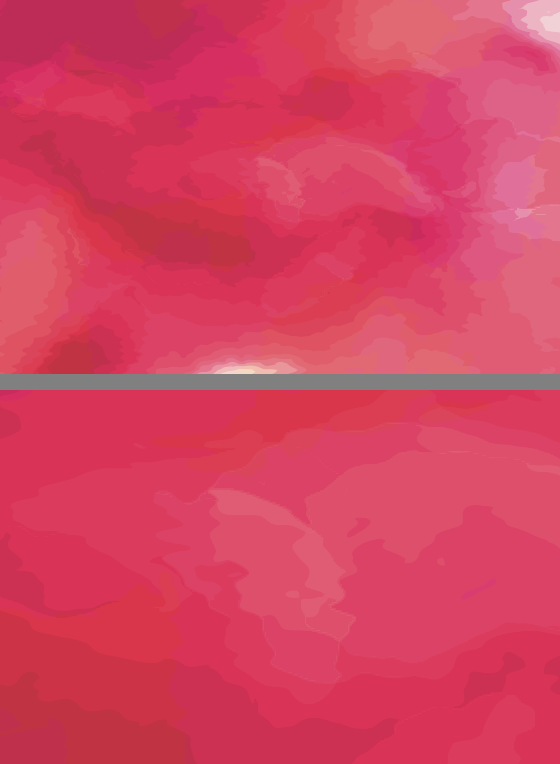
Top, the full canvas; bottom, a detail of the centre.
Write a Shadertoy shader that draws this background.

```glsl
// Layered crimson and pink watercolour washes with flat tones and ragged edges.

const int LEVELS = 12;
const int WASHES = 34;

float hash(vec2 p) {
    vec3 q = fract(p.xyx * 0.1031);
    q += dot(q, q.yzx + 33.33);
    return fract((q.x + q.y) * q.z);
}

float noise(vec2 p) {
    vec2 i = floor(p), f = fract(p);
    f = f * f * (3.0 - 2.0 * f);
    return mix(mix(hash(i), hash(i + vec2(1, 0)), f.x),
               mix(hash(i + vec2(0, 1)), hash(i + vec2(1, 1)), f.x), f.y);
}

float fbm(vec2 p) {
    float sum = 0.0, gain = 0.5;
    for (int i = 0; i < 5; i++) {
        sum += gain * noise(p);
        p = mat2(1.6, 1.2, -1.2, 1.6) * p + 17.3;
        gain *= 0.5;
    }
    return sum / 0.97;
}

vec2 rotate(vec2 p, float angle) {
    float c = cos(angle), s = sin(angle);
    return vec2(c * p.x + s * p.y, c * p.y - s * p.x);
}

// Soft elliptical pool of pigment
float pool(vec2 p, vec2 centre, vec2 radius, float angle) {
    vec2 q = rotate(p - centre, angle) / radius;
    return exp(-dot(q, q));
}

float softStep(float edge, float x) {
    float w = clamp(fwidth(x), 0.0005, 0.05);
    return smoothstep(edge - w, edge + w, x);
}

// Broad wandering warp plus fine dry-brush fraying along the stroke
vec2 paintWarp(vec2 p) {
    vec2 wander = vec2(fbm(p * 2.6 + 4.1), fbm(p * 2.6 + 31.7)) - 0.5;
    vec2 fray = vec2(noise(p * vec2(28, 95)), noise(p * vec2(45, 70) + 9.0)) - 0.5;
    return p + 0.26 * wander + vec2(0.030, 0.010) * fray;
}

// Large light and dark areas, in palette levels
float composition(vec2 p) {
    float right = smoothstep(0.82, 1.42, p.x);
    float bottom = 1.0 - smoothstep(0.0, 0.34, p.y);
    float level = 2.7 + 4.5 * max(right, bottom);
    level += 4.0 * pool(p, vec2(1.03, 0.94), vec2(0.21, 0.12), -0.1);
    level += 4.5 * pool(p, vec2(1.48, 0.98), vec2(0.17, 0.10), 0.2);
    level += 4.0 * pool(p, vec2(0.60, 0.01), vec2(0.15, 0.05), 0.1);
    level += 2.6 * pool(p, vec2(0.04, 0.30), vec2(0.17, 0.13), -0.3);
    level += 1.5 * pool(p, vec2(1.43, 0.48), vec2(0.13, 0.18), 0.0);
    level += 1.3 * pool(p, vec2(0.85, 0.62), vec2(0.25, 0.10), 0.2);
    level -= 2.8 * pool(p, vec2(0.22, 1.00), vec2(0.42, 0.13), 0.1);
    level -= 2.8 * pool(p, vec2(0.22, 0.50), vec2(0.32, 0.12), -0.3);
    level -= 1.8 * pool(p, vec2(0.60, 0.38), vec2(0.26, 0.06), -0.1);
    level -= 5.0 * pool(p, vec2(0.20, 0.06), vec2(0.21, 0.11), 0.3);
    level -= 2.2 * pool(p, vec2(1.10, 0.37), vec2(0.16, 0.08), 0.3);
    level -= 4.0 * pool(p, vec2(1.42, 0.85), vec2(0.11, 0.04), -0.1);
    return level;
}

// Overlapping scattered strokes with crisp outlines
float washes(vec2 p, float aspect) {
    float sum = 0.0;
    for (int i = 0; i < WASHES; i++) {
        float id = float(i);
        vec2 centre = vec2(hash(vec2(id, 1.7)) * aspect, hash(vec2(id, 5.3)));
        float size = mix(0.03, 0.20, pow(hash(vec2(id, 9.1)), 2.0));
        float angle = 1.4 * (hash(vec2(id, 13.9)) - 0.5);
        vec2 q = rotate(p - centre, angle) / (size * vec2(1.5, 0.6));
        float strength = 2.4 * (hash(vec2(id, 21.3)) - 0.5);
        sum += strength * (1.0 - softStep(1.0, length(q)));
    }
    return sum;
}

vec3 pigment(int level) {
    vec3 tones[LEVELS] = vec3[LEVELS](
        vec3(0.75, 0.19, 0.30), vec3(0.80, 0.19, 0.32), vec3(0.85, 0.20, 0.34),
        vec3(0.86, 0.23, 0.36), vec3(0.86, 0.26, 0.40), vec3(0.87, 0.31, 0.42),
        vec3(0.88, 0.36, 0.46), vec3(0.88, 0.40, 0.49), vec3(0.89, 0.46, 0.56),
        vec3(0.91, 0.58, 0.64), vec3(0.94, 0.73, 0.73), vec3(0.96, 0.84, 0.80));
    return tones[clamp(level, 0, LEVELS - 1)];
}

// Flat tones with a one-pixel blend between neighbours
vec3 posterize(float level) {
    float w = clamp(fwidth(level), 0.001, 1.0);
    int i = int(floor(level));
    return mix(pigment(i), pigment(i + 1), smoothstep(1.0 - w, 1.0, fract(level)));
}

void mainImage(out vec4 fragColor, in vec2 fragCoord) {
    vec2 p = fragCoord / iResolution.y;
    float aspect = iResolution.x / iResolution.y;
    vec2 q = paintWarp(p);

    float grain = 4.5 * (fbm(q * vec2(3.0, 4.5) + 50.0) - 0.5);
    vec3 colour = posterize(composition(q) + grain + washes(q, aspect));

    // Patches leaning to magenta or to coral
    float hue = fbm(q * 2.3 + 80.0);
    hue += 0.25 * pool(q, vec2(1.36, 0.70), vec2(0.12, 0.22), -0.2);
    hue -= 0.30 * pool(q, vec2(1.03, 0.94), vec2(0.25, 0.12), 0.0);
    colour += softStep(0.60, hue) * vec3(-0.01, -0.02, 0.04);
    colour += (1.0 - softStep(0.38, hue)) * vec3(0.0, 0.01, -0.04);

    fragColor = vec4(clamp(colour, 0.0, 1.0), 1.0);
}
```
